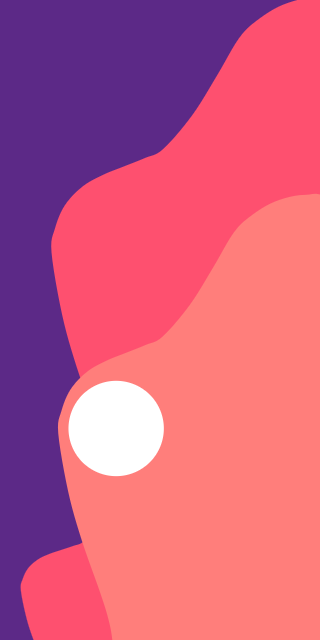
A Shadertoy shader for this background:

```glsl
// Flat layered waves: one smooth blob outline is drawn three times at
// different places and sizes over a plain backdrop, with a disc on top.
// The outline is a closed Catmull-Rom spline, turned into a signed distance.

#define BACKDROP vec3(0.36, 0.16, 0.53)
#define ROSE vec3(0.995, 0.315, 0.435)
#define CORAL vec3(1.0, 0.494, 0.482)
#define DISC_COLOR vec3(1.0)
#define DISC_CENTER vec2(0.363, 0.661)
#define DISC_RADIUS 0.149
#define CURVE_STEPS 6

const int KNOTS = 24;

// Outline knots, relative to the leftmost point, in canvas widths
const vec2 outline[KNOTS] = vec2[KNOTS](
    vec2(0.0, 0.0), vec2(0.010, 0.070), vec2(0.039, 0.138),
    vec2(0.091, 0.193), vec2(0.151, 0.227), vec2(0.208, 0.250),
    vec2(0.273, 0.276), vec2(0.326, 0.302), vec2(0.411, 0.401),
    vec2(0.484, 0.518), vec2(0.547, 0.625), vec2(0.599, 0.677),
    vec2(0.677, 0.724), vec2(0.771, 0.745), vec2(0.859, 0.724),
    vec2(1.094, 0.521), vec2(1.094, -0.885), vec2(0.260, -0.885),
    vec2(0.177, -0.755), vec2(0.169, -0.646), vec2(0.156, -0.578),
    vec2(0.130, -0.495), vec2(0.073, -0.333), vec2(0.031, -0.182));

vec2 catmullRom(vec2 a, vec2 b, vec2 c, vec2 d, float t) {
    return b + 0.5 * t * (c - a + t * (2.0 * a - 5.0 * b + 4.0 * c - d
             + t * (3.0 * (b - c) + d - a)));
}

// Signed distance to the outline: nearest segment, sign by edge crossings
float blobDistance(vec2 p, vec2 anchor, vec2 size) {
    p = (p - anchor) / size;
    float nearest = 1e3;
    float side = 1.0;
    vec2 start = outline[0];
    for (int i = 0; i < KNOTS; i++) {
        vec2 a = outline[(i + KNOTS - 1) % KNOTS];
        vec2 b = outline[i];
        vec2 c = outline[(i + 1) % KNOTS];
        vec2 d = outline[(i + 2) % KNOTS];
        for (int k = 1; k <= CURVE_STEPS; k++) {
            vec2 end = c;
            if (k < CURVE_STEPS) {
                end = catmullRom(a, b, c, d, float(k) / float(CURVE_STEPS));
            }
            vec2 edge = end - start;
            vec2 rel = p - start;
            float along = clamp(dot(rel, edge) / dot(edge, edge), 0.0, 1.0);
            vec2 gap = rel - edge * along;
            nearest = min(nearest, dot(gap, gap));
            bool spans = (start.y > p.y) != (end.y > p.y);
            if (spans && rel.x < edge.x * rel.y / edge.y) side = -side;
            start = end;
        }
    }
    return side * sqrt(nearest) * min(size.x, size.y);
}

// Coverage of a shape, softened over about one pixel
float cover(float dist, float pixel) {
    return clamp(0.5 - dist / pixel, 0.0, 1.0);
}

void mainImage(out vec4 fragColor, in vec2 fragCoord) {
    // Canvas is one unit wide and two units high
    float pixel = 2.0 / iResolution.y;
    vec2 p = fragCoord * pixel;

    // Rear waves, upper and lower
    float upper = blobDistance(p, vec2(0.161, 1.211), vec2(1.07));
    float lower = blobDistance(p, vec2(0.065, 0.156), vec2(0.60, 0.50));
    vec3 color = mix(BACKDROP, ROSE, cover(min(upper, lower), pixel));

    // Front wave
    float front = blobDistance(p, vec2(0.182, 0.646), vec2(1.0));
    color = mix(color, CORAL, cover(front, pixel));

    // Disc
    float disc = length(p - DISC_CENTER) - DISC_RADIUS;
    color = mix(color, DISC_COLOR, cover(disc, pixel));

    fragColor = vec4(color, 1.0);
}
```
